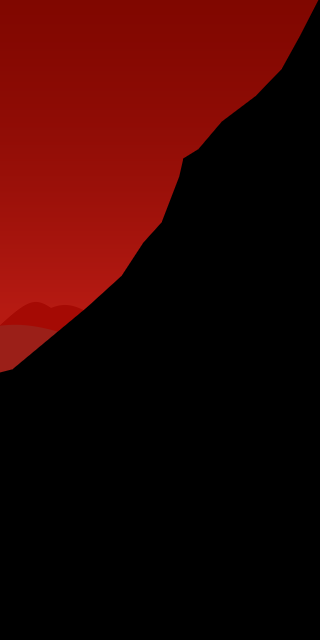
This background is drawn by a WebGL 2 fragment shader. Its source:

```glsl
#version 300 es
precision highp float;

uniform vec2 u_resolution;
out vec4 fragColor;

#define SKY_TOP vec3(0.502, 0.026, 0.0)
#define SKY_LOW vec3(0.712, 0.102, 0.072)
#define FAR_HILL vec3(0.648, 0.040, 0.016)
#define NEAR_HILL vec3(0.608, 0.120, 0.095)
#define CLIFF vec3(0.0)
#define HORIZON 1.036
#define SKY_CURVE 0.46

// Corners of the cliff edge, in canvas widths, from left to right
const int CORNERS = 15;
const vec2 edge[CORNERS] = vec2[](
    vec2(0.0, 0.836), vec2(0.039, 0.846), vec2(0.271, 1.039),
    vec2(0.380, 1.138), vec2(0.448, 1.242), vec2(0.505, 1.305),
    vec2(0.560, 1.448), vec2(0.573, 1.505), vec2(0.620, 1.534),
    vec2(0.693, 1.620), vec2(0.799, 1.700), vec2(0.880, 1.784),
    vec2(0.9375, 1.888), vec2(0.995, 2.0), vec2(1.01, 2.03));

// Signed distance above the cliff edge, measured across the slope
float cliffDistance(vec2 p) {
    float dist = 0.0;
    for (int i = 0; i < CORNERS - 1; i++) {
        if (p.x < edge[i].x) break;
        vec2 run = normalize(edge[i + 1] - edge[i]);
        vec2 offset = p - edge[i];
        dist = run.x * offset.y - run.y * offset.x;
    }
    return dist;
}

// Height of a rounded peak with straight flanks
float peak(float x, vec2 summit, float roundness, float slope) {
    return summit.y - slope * (length(vec2(x - summit.x, roundness)) - roundness);
}

// Coverage of the area below a signed distance, one pixel soft
float below(float dist) {
    return clamp(0.5 - dist * u_resolution.x, 0.0, 1.0);
}

void main() {
    vec2 p = gl_FragCoord.xy / u_resolution.x;
    float top = u_resolution.y / u_resolution.x;

    // Sky brightening towards the horizon
    float depth = clamp((top - p.y) / (top - HORIZON), 0.0, 1.0);
    vec3 color = mix(SKY_TOP, SKY_LOW, depth * mix(1.0, depth, SKY_CURVE));

    // Distant double hill and the hazy hill before it
    float farHeight = max(peak(p.x, vec2(0.112, 1.0565), 0.052, 1.02),
                          peak(p.x, vec2(0.203, 1.047), 0.078, 0.83));
    float nearHeight = peak(p.x, vec2(0.047, 0.985), 0.156, 0.43);
    color = mix(color, FAR_HILL, below(p.y - farHeight));
    color = mix(color, NEAR_HILL, below(p.y - nearHeight));

    // Dark cliff in front
    color = mix(color, CLIFF, below(cliffDistance(p)));
    fragColor = vec4(color, 1.0);
}
```
